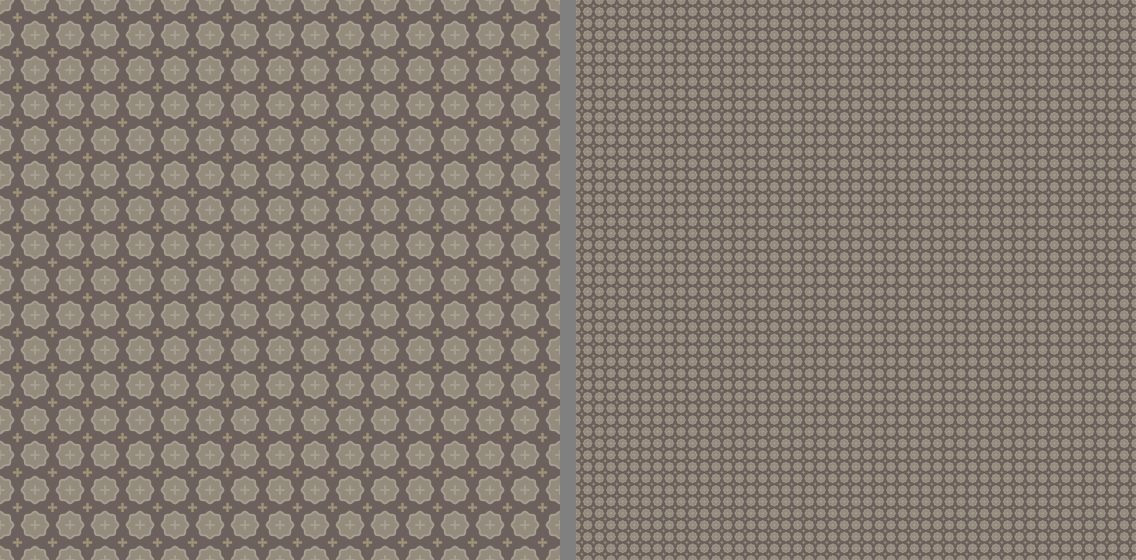
Left: one tile. Right: repeated 3 by 3.
A three.js fragment shader for this pattern:

```glsl
// Sixteen by sixteen lattice of eight-lobed rosettes with pale rims and centre
// crosses, and small gold crosses in the gaps between them. Each shape is a
// signed distance in cell units, layered over a flat ground with smooth edges.

varying vec2 vUv;

const float REPEATS = 16.0;
const float LOBES = 8.0;

const vec3 GROUND = vec3(0.425, 0.380, 0.360);
const vec3 FILL = vec3(0.575, 0.545, 0.485);
const vec3 PALE = vec3(0.660, 0.620, 0.570);
const vec3 GOLD = vec3(0.630, 0.580, 0.475);

// Offset from the nearest lattice point, from -0.5 to 0.5
vec2 nearestCell(vec2 p) {
  return fract(p + 0.5) - 0.5;
}

// Circle with a cosine-waved edge, corrected for the slope of the wave
float rosetteDistance(vec2 p, float radius, float wave) {
  float angle = LOBES * atan(p.y, p.x);
  float slope = LOBES * wave * sin(angle) / radius;
  return (length(p) - radius - wave * cos(angle)) / sqrt(1.0 + slope * slope);
}

float boxDistance(vec2 p, vec2 halfSize) {
  vec2 d = abs(p) - halfSize;
  return length(max(d, 0.0)) + min(max(d.x, d.y), 0.0);
}

// Plus sign with slightly rounded corners
float crossDistance(vec2 p, float arm, float halfWidth, float rounding) {
  vec2 bar = vec2(arm, halfWidth) - rounding;
  return min(boxDistance(p, bar), boxDistance(p, bar.yx)) - rounding;
}

// Coverage of the inside of a shape, softened over one pixel
float coverage(float d, float pixel) {
  return clamp(0.5 - d / pixel, 0.0, 1.0);
}

void main() {
  vec2 grid = vUv * REPEATS;
  float pixel = max(fwidth(grid.x), 0.0001);
  vec2 rosette = nearestCell(grid);
  vec2 gap = nearestCell(grid + 0.5);

  float edge = rosetteDistance(rosette, 0.382, 0.027);
  float centreCross = crossDistance(rosette, 0.135, 0.027, 0.010);
  float gapCross = crossDistance(gap, 0.132, 0.035, 0.012);

  // Rim, fill and crosses, from back to front
  vec3 color = mix(GROUND, PALE, coverage(edge, pixel));
  color = mix(color, FILL, coverage(edge + 0.054, pixel));
  color = mix(color, PALE, coverage(centreCross, pixel));
  color = mix(color, GOLD, coverage(gapCross, pixel));
  gl_FragColor = vec4(color, 1.0);
}
```
